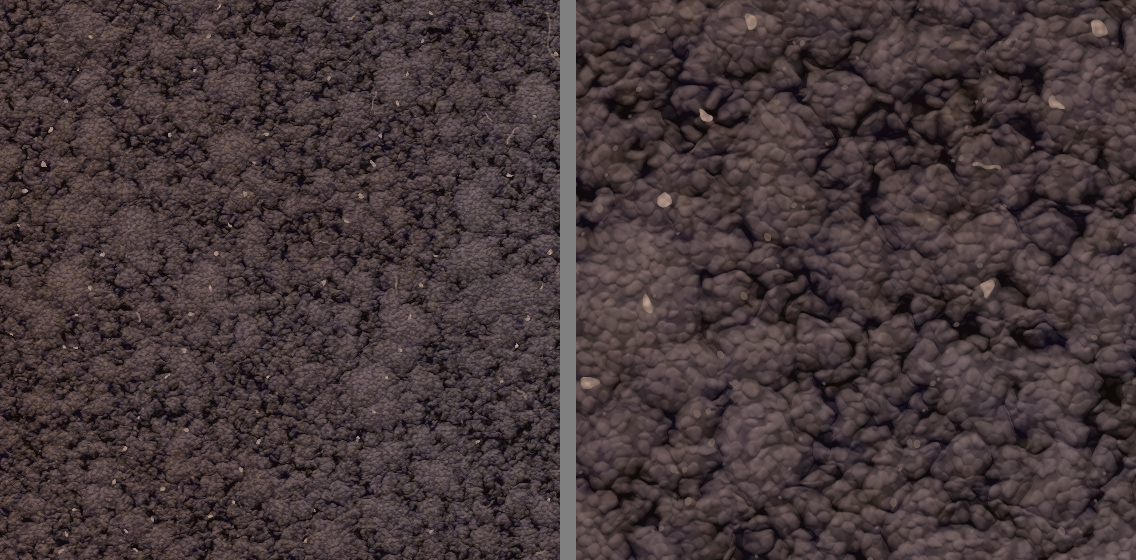
Left: the whole. Right: its middle third, enlarged.
Write a Shadertoy shader that draws this texture.

```glsl
// Dark, crumbly garden soil with clods, pale pebbles and fine roots.
// Scattered domes of several sizes form a height field, which is lit from
// above and darkened in its gaps; grains, stones and fibres lie on top.

#define BIG_CLOD 0.066
#define MID_CLOD 0.036
#define SMALL_CLOD 0.020
#define TINY_CLOD 0.0115
#define CRUMB 0.0068
#define GAP_DEPTH 0.0058
#define RELIEF 0.40
#define GRAIN 0.36
#define FIBRES 22
#define SHADOW vec3(0.06, 0.037, 0.055)
#define EARTH vec3(0.46, 0.392, 0.382)
#define PALE vec3(0.68, 0.57, 0.52)

vec4 hash4(vec2 p) {
    float n = dot(p, vec2(127.1, 311.7));
    return fract(sin(n + vec4(0.0, 17.3, 41.9, 73.1)) * 43758.5453);
}

float noise(vec2 p) {
    vec2 i = floor(p), f = fract(p);
    f = f * f * (3.0 - 2.0 * f);
    float low = mix(hash4(i).x, hash4(i + vec2(1, 0)).x, f.x);
    float high = mix(hash4(i + vec2(0, 1)).x, hash4(i + 1.0).x, f.x);
    return mix(low, high, f.y);
}

// Height of scattered oval domes; cover is the share of cells holding one.
float clods(vec2 p, float size, float cover, float seed) {
    vec2 q = p / size, cell = floor(q);
    float height = 0.0;
    for (int y = -1; y <= 1; y++)
    for (int x = -1; x <= 1; x++) {
        vec2 id = cell + vec2(x, y);
        vec4 rnd = hash4(id + seed);
        if (rnd.z > cover) continue;
        float radius = mix(0.42, 0.85, rnd.z / cover);
        float angle = 6.2832 * rnd.w;
        vec2 d = q - id - rnd.xy;
        d = vec2(dot(d, vec2(cos(angle), sin(angle))),
                 1.3 * dot(d, vec2(-sin(angle), cos(angle))));
        float dome = max(1.0 - dot(d, d) / (radius * radius), 0.0);
        height = max(height, radius * pow(dome, 0.65));
    }
    return height * size;
}

// Warping makes outlines lumpy.
vec2 lumpy(vec2 p) {
    p += 0.008 * (vec2(noise(p * 60.0), noise(p * 60.0 + 31.0)) - 0.5);
    return p + 0.005 * (vec2(noise(p * 170.0), noise(p * 170.0 + 57.0)) - 0.5);
}

// Clod height in x, height of the crumbs that roughen it in y.
vec2 soil(vec2 p) {
    vec2 q = lumpy(p);
    float h = 0.36 * clods(q, BIG_CLOD, 0.13, 3.0);
    h = max(h, 0.50 * clods(q, MID_CLOD, 0.34, 19.0));
    h = max(h, 0.74 * clods(q, SMALL_CLOD, 0.75, 37.0));
    h = max(h, 0.85 * clods(q, TINY_CLOD, 1.0, 43.0));
    return vec2(h, clods(mix(p, q, 0.4), CRUMB, 1.0, 53.0));
}

float relief(vec2 layers) {
    return layers.x + 0.36 * layers.y;
}

// Coverage of one thin, gently bent strand.
float strand(vec2 p, vec2 start, float angle, float len, float width, float bend) {
    vec2 d = p - start, along = vec2(cos(angle), sin(angle));
    vec2 q = vec2(dot(d, along), dot(d, vec2(-along.y, along.x)));
    float t = clamp(q.x / len, 0.0, 1.0);
    q.y -= bend * len * sin(3.1416 * t) + 0.04 * len * sin(9.0 * t);
    float dist = length(vec2(q.x - t * len, q.y));
    float soft = 0.7 / min(iResolution.x, iResolution.y);
    return 1.0 - smoothstep(width - soft, width + soft, dist);
}

void mainImage(out vec4 fragColor, in vec2 fragCoord) {
    vec2 p = fragCoord / min(iResolution.x, iResolution.y);

    // Relief and crevice shading
    float e = 0.0013;
    vec2 layers = soil(p);
    float h = relief(layers);
    vec2 slope = vec2(relief(soil(p + vec2(e, 0))), relief(soil(p + vec2(0, e)))) - h;
    float facing = dot(slope / e, vec2(0.25, -0.95));
    float light = facing / (1.0 + abs(facing));
    float open = 1.0 - exp(-h / GAP_DEPTH);
    float crumb = smoothstep(0.0, 0.0045, layers.y);
    float grain = 0.6 * noise(p * 420.0) + 0.4 * noise(p * 230.0 + 9.0) - 0.5;
    float patches = noise(p * 7.0 + 4.0) - 0.5;
    float tone = 0.72 * open + 0.22 * crumb * open - 0.09;
    tone += (RELIEF * light + GRAIN * grain) * mix(0.35, 1.0, open);
    tone = clamp(tone + 0.05 * patches, 0.0, 1.15);

    // Warm earth on the left, cooler on the right, violet hints in the shade
    vec3 color = mix(SHADOW, EARTH, tone);
    float cool = clamp(p.x + 0.5 * patches, 0.0, 1.0);
    color *= mix(vec3(1.03, 0.97, 0.94), vec3(0.99, 1.0, 1.04), cool);
    color.b += 0.07 * (noise(p * 80.0 + 13.0) - 0.5) * (1.0 - 0.8 * tone);

    // Pale specks and pebbles
    float speck = smoothstep(0.0, 0.0014, clods(p, 0.0035, 0.009, 71.0));
    float pebble = clods(lumpy(p), 0.011, 0.0016, 89.0);
    color = mix(color, PALE * 0.8, 0.5 * speck);
    color = mix(color, PALE * (0.7 + 50.0 * pebble + 0.5 * grain),
                smoothstep(0.0, 0.002, pebble));

    // Roots and twigs, mostly short
    for (int i = 0; i < FIBRES; i++) {
        vec4 a = hash4(vec2(i, 5.0)), b = hash4(vec2(i, 11.0));
        float len = mix(0.015, 0.14, pow(a.w, 4.0));
        float width = mix(0.0009, 0.0022, b.x);
        float mask = strand(p, a.xy, 6.2832 * a.z, len, width, 0.3 * (b.y - 0.5));
        vec3 fibre = b.z < 0.5 ? PALE : EARTH * 0.65;
        color = mix(color, fibre * (0.85 + 0.6 * grain), mask * mix(0.5, 0.95, b.w));
    }
    fragColor = vec4(color, 1.0);
}
```
